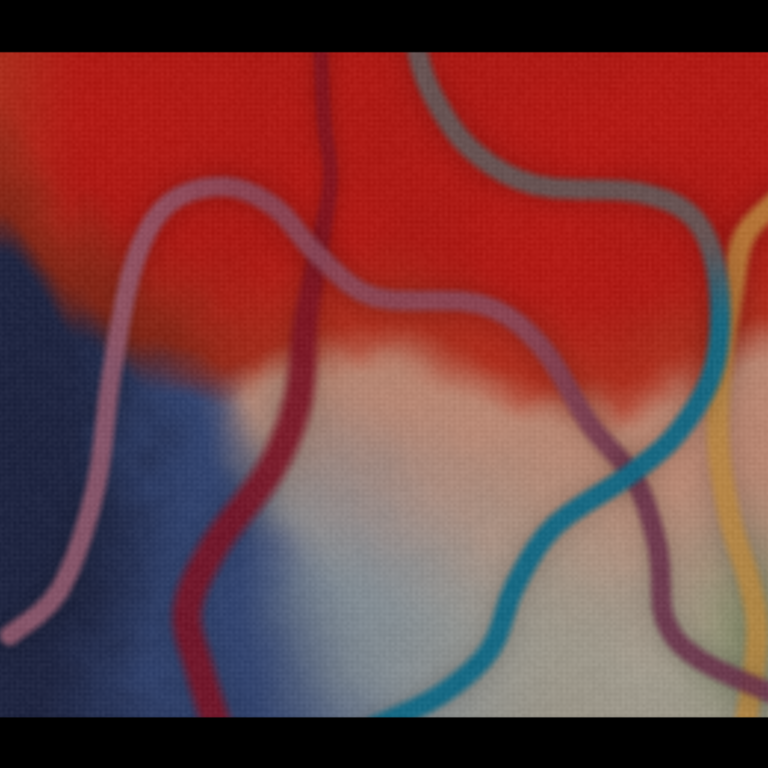
This background is drawn by a WebGL 2 fragment shader. Its source:

```glsl
#version 300 es
precision highp float;
// Soft airbrushed ribbons winding over a red, blue and cream colour field.
uniform vec2 u_resolution;
out vec4 outColor;

const float FRAME_LOW = 0.066, FRAME_HIGH = 0.932, FRAME_SOFT = 0.0015;
const float CLOUD_SCALE = 7.0, CLOUD_SHIFT = 0.035, GRAIN = 0.028, WEAVE = 0.006;
const int ARC_STEPS = 5;

const vec3 RED = vec3(0.69, 0.105, 0.085);
const vec3 ORANGE = vec3(0.68, 0.19, 0.12);
const vec3 RUST = vec3(0.50, 0.15, 0.09);
const vec3 NAVY = vec3(0.125, 0.15, 0.26);
const vec3 BLUE = vec3(0.20, 0.27, 0.44);
const vec3 MIST = vec3(0.51, 0.55, 0.58);
const vec3 STONE = vec3(0.61, 0.59, 0.54);
const vec3 BLUSH = vec3(0.73, 0.53, 0.45);
const vec3 SAGE = vec3(0.52, 0.56, 0.40);
const vec3 CRIMSON = vec3(0.48, 0.08, 0.15);
const vec3 MAUVE = vec3(0.54, 0.29, 0.36);
const vec3 PLUM = vec3(0.42, 0.20, 0.30);
const vec3 ROSE = vec3(0.58, 0.36, 0.44);
const vec3 TEAL = vec3(0.07, 0.41, 0.52);
const vec3 GREY = vec3(0.40, 0.34, 0.34);
const vec3 GOLD = vec3(0.74, 0.54, 0.25);

// Height of the red field's lower edge at even steps across the canvas.
const float RED_EDGE[11] = float[](0.71, 0.60, 0.535, 0.515, 0.53, 0.54, 0.51, 0.475, 0.465, 0.505, 0.56);

// Guide points of the ribbons.
const vec2 MAUVE_PATH[18] = vec2[](
  vec2(0.013, 0.173), vec2(0.078, 0.232), vec2(0.124, 0.362), vec2(0.146, 0.518), vec2(0.176, 0.661), vec2(0.221, 0.736),
  vec2(0.293, 0.757), vec2(0.358, 0.730), vec2(0.414, 0.668), vec2(0.488, 0.613), vec2(0.625, 0.604), vec2(0.703, 0.551),
  vec2(0.768, 0.447), vec2(0.827, 0.375), vec2(0.857, 0.284), vec2(0.866, 0.193), vec2(0.911, 0.141), vec2(1.01, 0.095));
const vec2 CRIMSON_PATH[11] = vec2[](
  vec2(0.417, 0.948), vec2(0.422, 0.844), vec2(0.430, 0.766), vec2(0.415, 0.674), vec2(0.398, 0.583), vec2(0.388, 0.479),
  vec2(0.352, 0.388), vec2(0.280, 0.290), vec2(0.244, 0.206), vec2(0.260, 0.128), vec2(0.284, 0.050));
const vec2 TEAL_PATH[15] = vec2[](
  vec2(0.540, 0.948), vec2(0.560, 0.883), vec2(0.612, 0.807), vec2(0.697, 0.759), vec2(0.833, 0.749),
  vec2(0.905, 0.714), vec2(0.935, 0.635), vec2(0.931, 0.525), vec2(0.885, 0.440), vec2(0.820, 0.382),
  vec2(0.723, 0.316), vec2(0.671, 0.238), vec2(0.638, 0.154), vec2(0.573, 0.095), vec2(0.490, 0.055));
const vec2 GOLD_PATH[9] = vec2[](
  vec2(1.020, 0.745), vec2(0.970, 0.694), vec2(0.954, 0.622), vec2(0.940, 0.531), vec2(0.935, 0.427),
  vec2(0.951, 0.323), vec2(0.977, 0.238), vec2(0.986, 0.167), vec2(0.970, 0.050));

float hash(vec2 p) { return fract(sin(dot(p, vec2(127.1, 311.7))) * 43758.5453); }

float noise(vec2 p) {
  vec2 i = floor(p), f = fract(p);
  f = f * f * (3.0 - 2.0 * f);
  return mix(mix(hash(i), hash(i + vec2(1, 0)), f.x), mix(hash(i + vec2(0, 1)), hash(i + vec2(1, 1)), f.x), f.y);
}

float cloud(vec2 p) {
  float sum = 0.0, gain = 0.5;
  for (int i = 0; i < 4; i++) { sum += gain * noise(p); p = p * 2.03 + 17.0; gain *= 0.5; }
  return sum - 0.47;
}

float segment(vec2 p, vec2 a, vec2 b) {
  vec2 ab = b - a;
  return length(p - a - ab * clamp(dot(p - a, ab) / dot(ab, ab), 0.0, 1.0));
}

// Distance to the Catmull-Rom arc between b and c.
float arc(vec2 p, vec2 a, vec2 b, vec2 c, vec2 d) {
  float best = 9.0;
  vec2 last = b;
  for (int i = 1; i <= ARC_STEPS; i++) {
    float t = float(i) / float(ARC_STEPS);
    vec2 next = b + 0.5 * t * (c - a + t * (2.0 * a - 5.0 * b + 4.0 * c - d + t * (3.0 * (b - c) + d - a)));
    best = min(best, segment(p, last, next));
    last = next;
  }
  return best;
}
#define TRACE(path, dist) for (int i = 0; i < path.length() - 1; i++) dist = min(dist, arc(uv, path[max(i - 1, 0)], path[i], path[i + 1], path[min(i + 2, path.length() - 1)]))

// Sprayed ribbon with a faint dark halo.
vec3 spray(vec3 base, vec3 tint, float dist, float radius, float strength) {
  base *= 1.0 - 0.13 * exp(-pow(dist / (radius * 1.7), 2.0));
  return mix(base, tint, strength * (1.0 - smoothstep(radius * 0.35, radius * 1.35, dist)));
}

vec3 field(vec2 uv) {
  float drift = cloud(uv * CLOUD_SCALE);
  // Lower field: navy to blue, then mist, stone and blush.
  vec3 blue = mix(NAVY, BLUE, smoothstep(0.06, 0.29, uv.x + 0.2 * drift + 0.12 * (0.3 - uv.y)));
  vec3 pale = mix(MIST, STONE, smoothstep(0.45, 0.75, uv.x));
  pale = mix(pale, BLUSH, smoothstep(0.18, 0.50, uv.y + 0.22 * (uv.x - 0.6) + 0.1 * drift));
  pale = mix(pale, SAGE, 0.7 * exp(-dot((uv - vec2(0.98, 0.18)) * vec2(14, 9), (uv - vec2(0.98, 0.18)) * vec2(14, 9))));
  float shore = 0.285 + 0.36 * max(0.48 - uv.y, 0.0) + 0.08 * drift;
  float spread = mix(0.11, 0.045, smoothstep(0.1, 0.5, uv.y));
  vec3 lower = mix(blue, pale, smoothstep(-spread, spread, uv.x - shore));
  // Upper field: red warming towards its edge and the left side.
  float x = clamp(uv.x, 0.0, 0.999) * 10.0;
  int k = int(x);
  float rise = uv.y - mix(RED_EDGE[k], RED_EDGE[k + 1], smoothstep(0.0, 1.0, fract(x))) + CLOUD_SHIFT * 2.0 * drift;
  vec3 upper = mix(ORANGE, RED, smoothstep(0.0, 0.16, rise) * smoothstep(-0.03, 0.12, uv.x));
  upper = mix(upper, RUST, (1.0 - smoothstep(0.0, 0.17, rise)) * (1.0 - smoothstep(0.2, 0.42, uv.x)));
  return mix(lower, upper, smoothstep(-0.04, 0.035, rise)) * (1.0 + 0.1 * drift);
}

void main() {
  vec2 uv = gl_FragCoord.xy / u_resolution;
  vec3 color = field(uv);
  float gold = 9.0, crimson = 9.0, mauve = 9.0, teal = 9.0;
  TRACE(GOLD_PATH, gold);
  TRACE(CRIMSON_PATH, crimson);
  TRACE(MAUVE_PATH, mauve);
  TRACE(TEAL_PATH, teal);
  color = spray(color, GOLD, gold, 0.017, 0.8);
  color = spray(color, CRIMSON, crimson, mix(0.022, 0.011, smoothstep(0.45, 0.8, uv.y)), mix(0.9, 0.65, smoothstep(0.5, 0.8, uv.y)));
  vec3 mauveTint = mix(mix(ROSE, MAUVE, smoothstep(0.1, 0.35, uv.x)), PLUM, smoothstep(0.65, 0.85, uv.x));
  color = spray(color, mauveTint, mauve, 0.015, 0.88);
  color = spray(color, mix(TEAL, GREY, smoothstep(0.57, 0.70, uv.y)), teal, 0.0155, 0.95);
  // Canvas weave, grain and the black frame.
  color += WEAVE * (sin(uv.x * 900.0) + sin(uv.y * 900.0)) + GRAIN * (noise(uv * 260.0) - 0.5);
  color *= smoothstep(-FRAME_SOFT, FRAME_SOFT, min(uv.y - FRAME_LOW, FRAME_HIGH - uv.y));
  outColor = vec4(clamp(color, 0.0, 1.0), 1.0);
}
```
